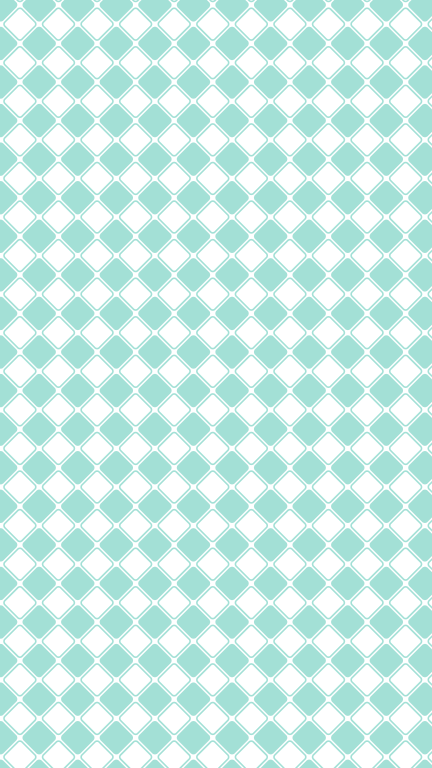
Write a Shadertoy shader that draws this pattern.

```glsl
// Signed distance to a rounded square standing on its corner
float roundedDiamond(vec2 p, float halfSide, float radius) {
    vec2 turned = abs(vec2(p.x + p.y, p.x - p.y)) * 0.70711;
    vec2 q = turned - halfSide + radius;
    return length(max(q, 0.0)) + min(max(q.x, q.y), 0.0) - radius;
}

// Antialiased coverage of the inside of a shape
float coverage(float dist, float pixel) {
    return clamp(0.5 - dist / pixel, 0.0, 1.0);
}

void mainImage(out vec4 fragColor, in vec2 fragCoord) {
    const float columns = 11.2;
    float pixel = columns / iResolution.x;
    vec2 p = fragCoord * pixel - vec2(0.516, 0.285);

    // Two interleaved lattices: outlined tiles and solid tiles
    vec2 outlinedCell = fract(p + 0.5) - 0.5;
    vec2 solidCell = fract(p) - 0.5;
    float outlined = roundedDiamond(outlinedCell, 0.335, 0.1);
    float solid = roundedDiamond(solidCell, 0.335, 0.1);

    // The outline is the tile minus its inset interior
    float ring = coverage(outlined, pixel) - coverage(outlined + 0.042, pixel);
    float ink = max(ring, coverage(solid, pixel));

    vec3 white = vec3(1.0);
    vec3 mint = vec3(0.64, 0.88, 0.84);
    fragColor = vec4(mix(white, mint, ink), 1.0);
}
```
